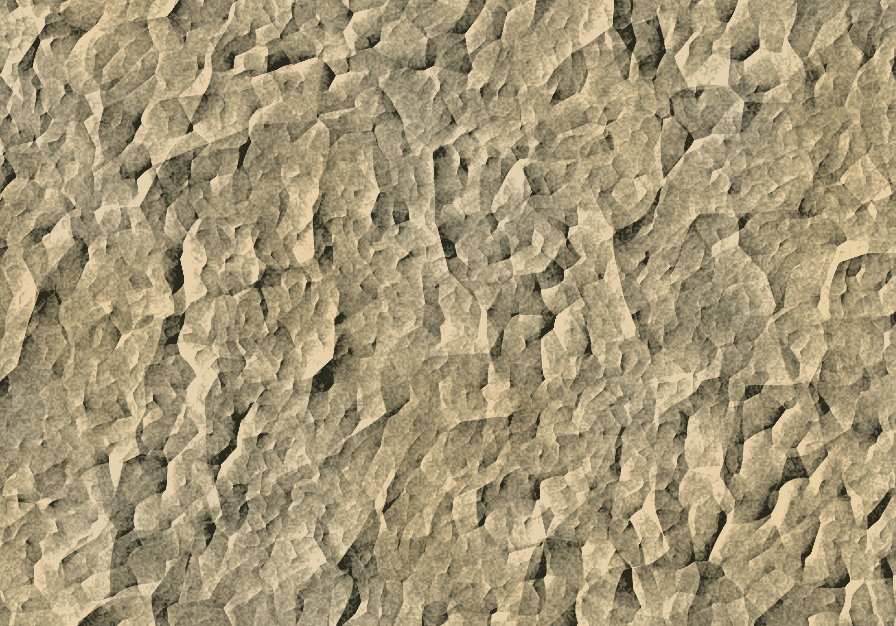
Give the GLSL for this texture, as a Shadertoy shader.

```glsl
// Crumpled brown packing paper: sharp folds at several scales under a raking light.

const vec2  LIGHT_DIR    = vec2(-0.92, 0.39); // towards the light
const int   FOLD_LAYERS  = 5;
const float FOLD_FREQ    = 5.5;    // largest folds per canvas height
const float FOLD_STRETCH = 2.5;    // elongation of the facets
const vec2  FOLD_BIAS    = vec2(0.12, 0.02); // preferred direction across folds
const float FACET_TILT   = 1.5;
const float BOWL_FLOOR   = 0.3;    // steepness kept in the middle of a facet
const float CREASE_SHARP = 700.0;
const float RELIEF       = 0.45;
const float GRAIN_FREQ   = 340.0;
const float GRAIN_AMOUNT = 1.3;
const float TONE_MIDDLE  = 3.05;   // position in the palette of flat paper
const float TONE_SPREAD  = 1.5;

// Paper tones from deep crease to lit ridge
const vec3 PALETTE[6] = vec3[6](
    vec3(0.25, 0.24, 0.18), vec3(0.42, 0.40, 0.31), vec3(0.54, 0.50, 0.39),
    vec3(0.65, 0.60, 0.47), vec3(0.76, 0.69, 0.54), vec3(0.87, 0.79, 0.64));

// Integer hash of a lattice point, two values in 0..1
vec2 hash2(vec2 cell) {
    uvec2 v = uvec2(ivec2(cell)) * 1664525u + 1013904223u;
    v.x += v.y * 1664525u;
    v.y += v.x * 1664525u;
    v ^= v >> 16u;
    v.x += v.y * 1664525u;
    v.y += v.x * 1664525u;
    v ^= v >> 16u;
    return vec2(v & 65535u) / 65535.0;
}

// Smooth lattice noise, two channels
vec2 noise2(vec2 p) {
    vec2 i = floor(p), f = p - i;
    f = f * f * (3.0 - 2.0 * f);
    return mix(mix(hash2(i), hash2(i + vec2(1, 0)), f.x),
               mix(hash2(i + vec2(0, 1)), hash2(i + 1.0), f.x), f.y);
}

// Slope of a field of elongated bowls that meet in sharp ridges
vec2 foldSlope(vec2 p, float sharpness) {
    vec2 base = floor(p), slopeSum = vec2(0.0);
    float weightSum = 0.0, nearest = 1e3;
    for (int y = -2; y <= 2; y++)
    for (int x = -2; x <= 2; x++) {
        vec2 cell = base + vec2(x, y);
        vec2 d = p - cell - hash2(cell);
        vec2 axis = normalize(hash2(cell + 137.0) - 0.5 + FOLD_BIAS + 1e-4);
        vec2 stretched = d + FOLD_STRETCH * axis * dot(d, axis);
        float dist = dot(d, stretched);

        // Soft minimum, rescaled whenever a nearer bowl is found
        if (dist < nearest) {
            float rescale = exp(max(sharpness * (dist - nearest), -80.0));
            slopeSum *= rescale;
            weightSum *= rescale;
            nearest = dist;
        }
        float weight = exp(max(sharpness * (nearest - dist), -80.0));

        // Flat tilted middle, steep rim
        vec2 tilt = FACET_TILT * (hash2(cell + 291.0) - 0.5);
        float steepness = 2.0 * (BOWL_FLOOR + min(dist, 1.2));
        slopeSum += weight * (steepness * stretched + tilt);
        weightSum += weight;
    }
    return slopeSum / weightSum;
}

// Light received by the sum of all fold layers
float foldLight(vec2 p) {
    float weights[FOLD_LAYERS] = float[FOLD_LAYERS](0.35, 0.70, 0.80, 0.55, 0.15);
    float light = 0.0, freq = FOLD_FREQ;
    for (int i = 0; i < FOLD_LAYERS; i++) {
        vec2 offset = float(i) * vec2(37.3, 61.7);
        float valley = i == 2 ? -1.0 : 1.0;
        float crumple = i < 2 ? 1.0 : 0.4 + 1.2 * noise2(p * 5.0 + offset).x;
        vec2 slope = foldSlope(p * freq + offset, CREASE_SHARP / freq);
        light -= valley * crumple * weights[i] * dot(slope, LIGHT_DIR);
        freq *= 2.0;
    }
    return RELIEF * light;
}

vec3 paperColor(float tone) {
    float stepBelow = clamp(floor(tone), 0.0, 4.0);
    int i = int(stepBelow);
    return mix(PALETTE[i], PALETTE[i + 1], clamp(tone - stepBelow, -0.5, 1.3));
}

void mainImage(out vec4 fragColor, in vec2 fragCoord) {
    vec2 p = fragCoord / iResolution.y;

    // Bend the creases slightly so that they wander
    vec2 bent = p + 0.045 * (noise2(p * 4.0 + 11.0) - 0.5)
                  + 0.010 * (noise2(p * 15.0 + 29.0) - 0.5);

    // Folds and fibre grain
    float grain = noise2(p * GRAIN_FREQ).x - 0.5;
    float light = foldLight(bent) + GRAIN_AMOUNT * grain;
    vec3 color = paperColor(TONE_MIDDLE + TONE_SPREAD * light);

    // Patches of warmer and greyer fibre
    float warmth = noise2(p * 6.0 + 53.0).x;
    color *= mix(vec3(0.98, 1.0, 1.04), vec3(1.02, 1.0, 0.96), warmth);

    fragColor = vec4(clamp(color, 0.0, 1.0), 1.0);
}
```
